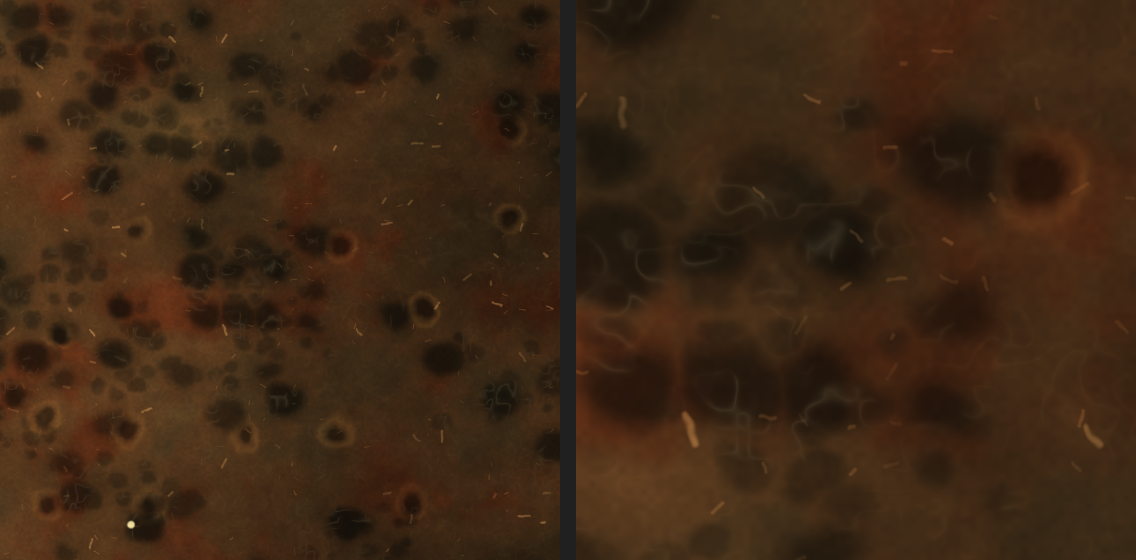
Left: the whole. Right: its middle third, enlarged.
A WebGL 1 fragment shader for this texture:

```glsl
precision highp float;
// Stained brown tissue under a microscope: blurred dark cell clusters, pale rings and fine fibres.
uniform vec2 u_resolution;

float hash(vec2 p) {
  vec3 q = fract(p.xyx * vec3(0.1031, 0.1030, 0.0973));
  q += dot(q, q.yzx + 33.33);
  return fract((q.x + q.y) * q.z);
}

vec2 hash2(vec2 p) {
  return vec2(hash(p), hash(p + 57.3));
}

float noise(vec2 p) {
  vec2 i = floor(p), f = fract(p);
  f = f * f * (3.0 - 2.0 * f);
  return mix(mix(hash(i), hash(i + vec2(1, 0)), f.x),
             mix(hash(i + vec2(0, 1)), hash(i + vec2(1, 1)), f.x), f.y);
}

float fbm(vec2 p) {
  float sum = 0.0, amp = 0.5;
  for (int i = 0; i < 5; i++) {
    sum += amp * noise(p);
    p = mat2(1.6, 1.2, -1.2, 1.6) * p + 7.1;
    amp *= 0.5;
  }
  return sum / 0.97;
}

// Thin curved lines along the middle level of the noise
float wisps(vec2 p) {
  p += 1.2 * vec2(noise(p * 0.6), noise(p * 0.6 + 31.0));
  return pow(1.0 - abs(2.0 * noise(p) - 1.0), 5.0);
}

// Clustered soft spots: x = body, y = surrounding shade
vec2 spots(vec2 p, float cells, float share, float seed) {
  vec2 g = p * cells, base = floor(g);
  vec2 result = vec2(0.0);
  for (int j = -1; j <= 1; j++) {
    for (int i = -1; i <= 1; i++) {
      vec2 id = base + vec2(i, j);
      vec2 rnd = hash2(id + seed);
      vec2 center = id + 0.5 + 0.75 * (rnd - 0.5);
      float cluster = noise(center / cells * vec2(5.0, 8.0) + 3.7);
      float present = step(hash(id + seed + 11.0), share + 1.3 * (cluster - 0.5));
      float radius = mix(0.24, 0.46, hash(id + seed + 23.0));
      float d = length((g - center) * vec2(0.92, 1.06));
      float strength = present * mix(0.55, 1.0, rnd.y);
      result.x = max(result.x, strength * (1.0 - smoothstep(radius - 0.16, radius + 0.12, d)));
      result.y = max(result.y, strength * (1.0 - smoothstep(0.1, 0.95, d)));
    }
  }
  return result;
}

// Sparse pale rings: x = rim, y = dark centre
vec2 rings(vec2 p) {
  vec2 g = p * 6.0, id = floor(g);
  vec2 q = fract(g) - 0.5 - 0.4 * (hash2(id + 71.0) - 0.5);
  float present = step(hash(id + 83.0), 0.3);
  float d = length(q) + 0.05 * (noise(g * 5.0) - 0.5);
  float rim = exp(-pow((d - 0.15) / 0.035, 2.0)) * noise(g * 3.0 + 9.0);
  return present * vec2(rim, 1.0 - smoothstep(0.05, 0.11, d));
}

// Short bright fibres with random directions
float fibres(vec2 p, float cells) {
  vec2 g = p * cells, id = floor(g);
  vec2 rnd = hash2(id + 131.0);
  vec2 q = fract(g) - 0.5 - 0.3 * (rnd - 0.5);
  float angle = 6.283 * rnd.x;
  vec2 along = vec2(cos(angle), sin(angle));
  float halfLength = mix(0.04, 0.2, rnd.y);
  float t = clamp(dot(q, along), -halfLength, halfLength);
  float d = length(q - along * t + 0.05 * (noise(g * 7.0) - 0.5));
  float present = step(hash(id + 149.0), 0.3 * noise(id / cells * 5.0 + 17.0));
  return present * (1.0 - smoothstep(0.01, 0.07, d)) * mix(0.3, 1.0, hash(id + 163.0));
}

void main() {
  vec2 p = gl_FragCoord.xy / min(u_resolution.x, u_resolution.y);
  vec2 warped = p + 0.022 * (vec2(fbm(p * 22.0), fbm(p * 22.0 + 40.0)) - 0.5);

  // Brown tissue, brighter on the left, in broad horizontal bands
  float light = mix(0.355, 0.25, smoothstep(0.0, 0.95, p.x));
  light += 0.17 * (fbm(warped * vec2(3.0, 6.5) + 5.0) - 0.5);
  light += 0.06 * (fbm(p * 38.0) - 0.5);
  vec3 color = light * vec3(1.0, 0.645, 0.335);

  // Reddish and olive stains
  float stain = fbm(p * 9.0 + 60.0);
  color *= mix(vec3(1.0), vec3(1.08, 0.82, 0.75), smoothstep(0.54, 0.78, stain));
  color *= mix(vec3(1.0), vec3(0.88, 0.98, 1.03), smoothstep(0.48, 0.28, stain));

  // Pale glow and rings
  vec2 glow = (warped - vec2(0.31, 0.77)) * vec2(14.0, 17.0);
  color += vec3(0.11, 0.08, 0.035) * exp(-dot(glow, glow));
  vec2 ring = rings(warped);
  color += vec3(0.12, 0.08, 0.03) * ring.x;
  color *= 1.0 - 0.4 * ring.y;

  // Dark cells and their shade
  vec2 large = spots(warped, 13.0, 0.5, 0.0);
  vec2 small = spots(warped, 25.0, 0.25, 200.0);
  float body = max(large.x, 0.6 * small.x);
  color *= 1.0 - 0.24 * large.y;
  color = mix(color, color * 0.4 + vec3(0.008, 0.015, 0.013), 0.92 * body);

  // Grey wisps inside cells, faint brown ones outside
  float curl = wisps(p * 75.0) * smoothstep(0.4, 0.75, noise(p * 42.0 + 8.0));
  color += curl * mix(vec3(0.025, 0.017, 0.008), vec3(0.10, 0.095, 0.07), body);

  // Fibres and one bright grain
  color += vec3(0.28, 0.21, 0.12) * fibres(p, 21.0);
  color += vec3(0.15, 0.10, 0.05) * fibres(p + 3.3, 37.0);
  float grain = 1.0 - smoothstep(0.004, 0.009, length(p - vec2(0.234, 0.063)));
  color = mix(color, vec3(0.95, 0.88, 0.62), grain);

  // Fine grain
  color *= 0.95 + 0.1 * noise(p * 230.0);
  gl_FragColor = vec4(clamp(color, 0.0, 1.0), 1.0);
}
```
